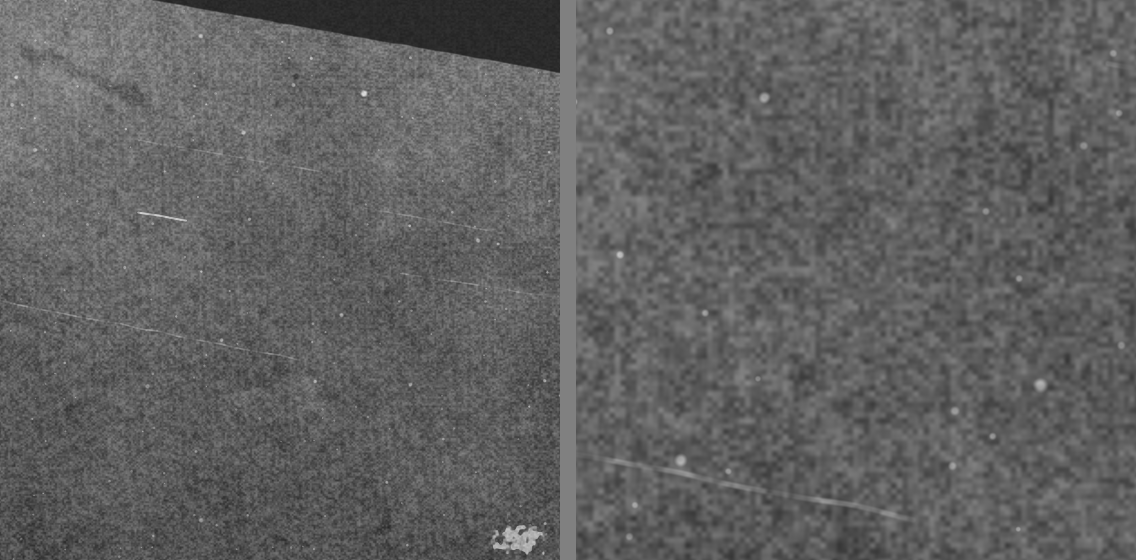
Left: the whole. Right: its middle third, enlarged.
Give the GLSL for this texture, as a three.js fragment shader.

```glsl
varying vec2 vUv;

const float BACKDROP = 0.165;
const float SHADE_LOW = 0.335;
const float SHADE_HIGH = 0.44;
const float CHALK = 0.74;

float hash(vec2 p) {
  return fract(sin(dot(p, vec2(127.1, 311.7))) * 43758.5453);
}

// Smooth value noise, centred on zero
float noise(vec2 p) {
  vec2 i = floor(p);
  vec2 f = fract(p);
  f = f * f * (3.0 - 2.0 * f);
  float low = mix(hash(i), hash(i + vec2(1.0, 0.0)), f.x);
  float high = mix(hash(i + vec2(0.0, 1.0)), hash(i + 1.0), f.x);
  return mix(low, high, f.y) - 0.5;
}

float fbm(vec2 p, float gain) {
  float sum = 0.0;
  float amp = 1.0;
  for (int i = 0; i < 4; i++) {
    sum += amp * noise(p);
    p = mat2(1.6, 1.2, -1.2, 1.6) * p + 7.3;
    amp *= gain;
  }
  return sum;
}

float segmentDistance(vec2 p, vec2 a, vec2 b) {
  vec2 ab = b - a;
  float t = clamp(dot(p - a, ab) / dot(ab, ab), 0.0, 1.0);
  return length(p - a - ab * t);
}

float spot(vec2 p, vec2 centre, float radius) {
  return 1.0 - smoothstep(radius * 0.3, radius, length(p - centre));
}

// Randomly filled cells, each with one jittered soft spot
float scatter(vec2 p, float cells, float chance, float radius) {
  vec2 id = floor(p * cells);
  vec2 jitter = vec2(hash(id + 3.1), hash(id + 8.7));
  vec2 centre = (id + 0.3 + 0.4 * jitter) / cells;
  float size = radius * mix(0.5, 1.0, hash(id + 15.2));
  return step(1.0 - chance, hash(id + 21.9)) * spot(p, centre, size);
}

// Thin line with a slight wobble and worn gaps
float scratch(vec2 p, vec2 a, vec2 b, float width, float wear) {
  p.y += 0.003 * noise(vec2(p.x * 28.0, a.y * 50.0));
  float line = 1.0 - smoothstep(width * 0.25, width, segmentDistance(p, a, b));
  float gaps = smoothstep(-0.25, 0.3, noise(vec2(p.x * 75.0, a.y * 90.0)));
  return line * mix(1.0, gaps, wear);
}

float grain(vec2 p) {
  return 0.6 * noise(p * 310.0) + 0.42 * noise(p * 190.0 + 31.0);
}

float surface(vec2 p) {
  // Broad light falloff and cloudy mottling
  float shade = mix(SHADE_LOW, SHADE_HIGH, smoothstep(0.0, 1.0, p.y));
  shade += 0.06 * (1.0 - smoothstep(0.0, 0.6, length(p - vec2(0.0, 1.0))));
  shade += 0.055 * fbm(p * 7.0, 0.75);
  shade += 0.045 * noise(p * 75.0);

  // Dark stains, denser on the left
  vec2 warped = p + 0.018 * vec2(noise(p * 45.0), noise(p * 45.0 + 19.0));
  float stains = scatter(warped, 13.0, 0.28, 0.021);
  stains += 0.7 * scatter(warped + 0.37, 22.0, 0.14, 0.013);
  shade -= stains * mix(0.065, 0.035, p.x);
  shade -= 0.08 * spot(warped, vec2(0.686, 0.06), 0.022);

  // Soft smear and a small pit
  float smear = segmentDistance(warped, vec2(0.045, 0.908), vec2(0.13, 0.882));
  smear = min(smear, segmentDistance(warped, vec2(0.13, 0.882), vec2(0.265, 0.815)));
  shade -= 0.085 * (1.0 - smoothstep(0.003, 0.018, smear));
  shade -= 0.22 * spot(p, vec2(0.529, 0.863), 0.008);

  shade += 0.26 * grain(p);

  // Bright dust
  shade += 0.28 * scatter(p, 24.0, 0.07, 0.0055);
  shade += 0.2 * scatter(p + 0.43, 52.0, 0.07, 0.0036);
  shade += 0.45 * spot(p, vec2(0.65, 0.833), 0.008);

  // Scratches following the edge direction
  shade += 0.36 * scratch(p, vec2(0.247, 0.621), vec2(0.332, 0.607), 0.0028, 0.1);
  shade += 0.17 * scratch(p, vec2(0.0, 0.463), vec2(0.534, 0.358), 0.0024, 0.7);
  shade += 0.12 * scratch(p, vec2(0.247, 0.75), vec2(0.573, 0.694), 0.0023, 0.8);
  shade += 0.12 * scratch(p, vec2(0.65, 0.629), vec2(0.885, 0.586), 0.0023, 0.8);
  shade += 0.15 * scratch(p, vec2(0.716, 0.512), vec2(0.964, 0.473), 0.0023, 0.8);

  // Crumbly pale patch
  vec2 q = (p - vec2(0.922, 0.04)) / vec2(0.05, 0.028);
  float crumbs = 0.85 - length(q) + 1.1 * noise(p * 85.0) + 0.8 * noise(p * 170.0);
  float patchTone = CHALK + 0.2 * grain(p);
  return mix(shade, patchTone, 0.85 * smoothstep(0.05, 0.4, crumbs));
}

void main() {
  // Slanted upper edge against the dark backdrop
  float edge = 1.0 - 0.179 * (vUv.x - 0.273) + 0.002 * noise(vUv * 40.0);
  float outside = smoothstep(-0.002, 0.002, vUv.y - edge);
  float backdrop = BACKDROP + 0.07 * grain(vUv);
  float tone = mix(surface(vUv), backdrop, outside);
  gl_FragColor = vec4(vec3(clamp(tone, 0.0, 1.0)), 1.0);
}
```
